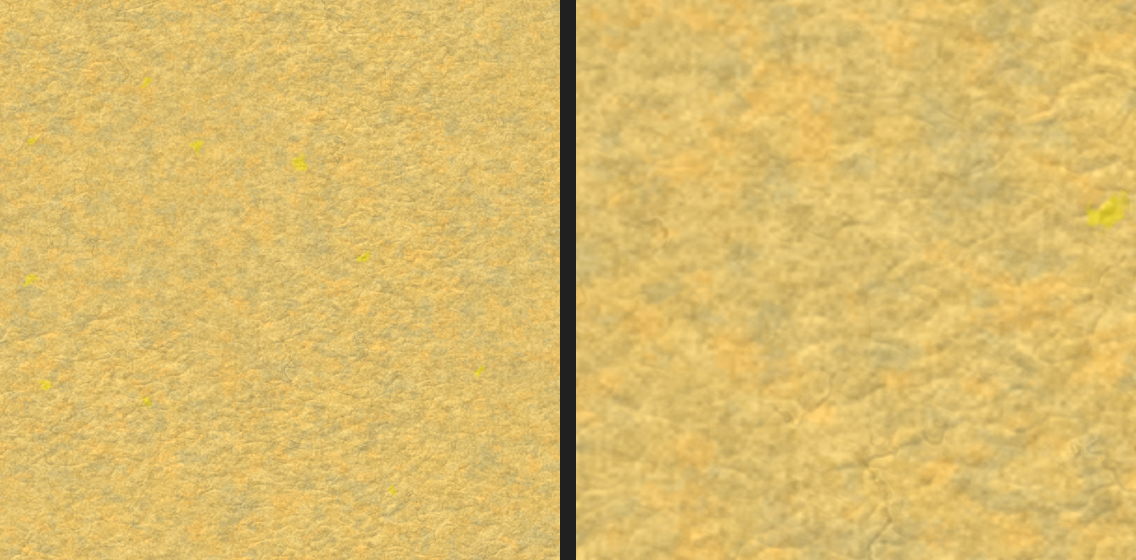
Left, the full canvas; right, a detail of the centre.
Give the GLSL for this texture, as a WebGL 1 fragment shader.

```glsl
precision highp float;

uniform vec2 u_resolution;

// Palette
const vec3 SAND = vec3(0.855, 0.740, 0.430);
const vec3 GOLD = vec3(0.895, 0.758, 0.415);
const vec3 CREAM = vec3(0.915, 0.795, 0.475);
const vec3 ORANGE = vec3(0.955, 0.745, 0.360);
const vec3 GREY = vec3(0.750, 0.695, 0.475);
const vec3 BROWN = vec3(0.745, 0.635, 0.355);
const vec3 LICHEN = vec3(0.900, 0.820, 0.170);

// Feature frequencies, in repeats per canvas
const float ZONE_FREQ = 3.0;
const float TONE_FREQ = 16.0;
const float BLOTCH_FREQ = 42.0;
const float STAIN_FREQ = 85.0;
const float LUMP_FREQ = 58.0;
const float GRAIN_FREQ = 300.0;
const float FLAKE_FREQ = 15.0;
const float CRACK_FREQ = 3.0;
const float LICHEN_FREQ = 5.0;

// Strengths and sizes
const vec2 STRETCH = vec2(1.0, 1.3);
const vec2 LIGHT_STEP = vec2(-0.0010, 0.0022);
const float RELIEF = 0.34;
const float GRAIN = 0.085;
const float LINE_WIDTH = 0.0022;
const float LICHEN_CHANCE = 0.36;

float hash(vec2 p) {
  vec3 q = fract(p.xyx * 0.1031);
  q += dot(q, q.yzx + 33.33);
  return fract((q.x + q.y) * q.z);
}

vec2 hash2(vec2 p) {
  return vec2(hash(p), hash(p + 71.7));
}

float noise(vec2 p) {
  vec2 i = floor(p);
  vec2 f = fract(p);
  f = f * f * (3.0 - 2.0 * f);
  float low = mix(hash(i), hash(i + vec2(1.0, 0.0)), f.x);
  float high = mix(hash(i + vec2(0.0, 1.0)), hash(i + 1.0), f.x);
  return mix(low, high, f.y);
}

float fbm(vec2 p) {
  float sum = 0.0;
  float amp = 0.516;
  for (int i = 0; i < 5; i++) {
    sum += amp * noise(p);
    p = mat2(1.6, 1.2, -1.2, 1.6) * p + 17.3;
    amp *= 0.5;
  }
  return sum;
}

// Rounded pebbles: distance to the nearest jittered cell point
float lumps(vec2 p) {
  vec2 cell = floor(p);
  float nearest = 2.0;
  for (int y = -1; y <= 1; y++) {
    for (int x = -1; x <= 1; x++) {
      vec2 id = cell + vec2(float(x), float(y));
      nearest = min(nearest, length(id + hash2(id) - p));
    }
  }
  return 1.0 - smoothstep(0.15, 0.85, nearest);
}

float height(vec2 p) {
  vec2 q = p * STRETCH * LUMP_FREQ;
  vec2 warp = vec2(noise(q * 0.9 + 5.0), noise(q * 0.9 + 43.0));
  return 0.36 * lumps(q * 0.8 + warp * 1.1) + 0.85 * fbm(q * 0.9 + 91.0);
}

// Signed distance to a wandering noise contour, in canvas units
float contour(vec2 p, vec2 freq, float seed) {
  const float STEP = 0.0015;
  float n = fbm(p * freq + seed);
  float dx = fbm((p + vec2(STEP, 0.0)) * freq + seed) - n;
  float dy = fbm((p + vec2(0.0, STEP)) * freq + seed) - n;
  return (n - 0.5) * STEP / max(length(vec2(dx, dy)), 0.002);
}

// Dark groove with a pale rim on one side
vec3 engrave(vec3 color, float d, float amount) {
  float groove = 1.0 - smoothstep(0.0, LINE_WIDTH, abs(d));
  float rim = 1.0 - smoothstep(0.0, LINE_WIDTH, abs(d - LINE_WIDTH * 1.3));
  return color + amount * (rim * 0.05 - groove * vec3(0.13, 0.11, 0.06));
}

// Sparse ragged spots
float lichen(vec2 p) {
  vec2 ragged = p + 0.030 * (vec2(fbm(p * 70.0), fbm(p * 70.0 + 31.0)) - 0.5);
  vec2 id = floor(ragged * LICHEN_FREQ);
  vec2 center = (id + 0.2 + 0.6 * hash2(id + 12.0)) / LICHEN_FREQ;
  float radius = mix(0.007, 0.015, hash(id + 57.0));
  float spot = 1.0 - smoothstep(radius * 0.5, radius * 1.2, length(ragged - center));
  return spot * step(hash(id + 8.0), LICHEN_CHANCE);
}

void main() {
  vec2 p = gl_FragCoord.xy / u_resolution;
  vec2 q = p * STRETCH;
  float zone = smoothstep(0.32, 0.68, fbm(p * ZONE_FREQ + 3.0));

  // Soft mottled ground
  vec3 color = mix(SAND, GOLD, smoothstep(0.33, 0.67, fbm(q * TONE_FREQ)));
  color = mix(color, CREAM, 0.70 * smoothstep(0.45, 0.68, fbm(q * BLOTCH_FREQ + 20.0)));
  color = mix(color, ORANGE, 0.50 * smoothstep(0.53, 0.74, fbm(q * BLOTCH_FREQ + 140.0)));
  color = mix(color, GREY, 0.50 * smoothstep(0.52, 0.75, fbm(q * BLOTCH_FREQ + 260.0)));
  color = mix(color, BROWN, 0.42 * smoothstep(0.52, 0.76, fbm(q * STAIN_FREQ + 380.0)));

  // Lichen lies beneath the relief and grain
  color = mix(color, LICHEN, 0.80 * lichen(p));

  // Lumpy relief with cool shadows, stronger in rough zones
  float slope = height(p) - height(p + LIGHT_STEP);
  float shade = clamp(slope * RELIEF * mix(0.55, 1.1, zone), -0.11, 0.07);
  color += shade * vec3(1.0, 0.88, 0.55);

  // Flake outlines and long shallow cracks, both broken up by masks
  float flakeMask = smoothstep(0.50, 0.66, fbm(p * 8.0 + 210.0));
  color = engrave(color, contour(p, vec2(FLAKE_FREQ), 60.0), 0.5 * flakeMask);
  float crackMask = smoothstep(0.54, 0.66, fbm(p * 5.0 + 320.0));
  color = engrave(color, contour(p, CRACK_FREQ * vec2(0.6, 1.6), 400.0), 0.55 * crackMask);

  // Fine grain
  color += GRAIN * (noise(p * GRAIN_FREQ) - 0.5);
  gl_FragColor = vec4(clamp(color, 0.0, 1.0), 1.0);
}
```
